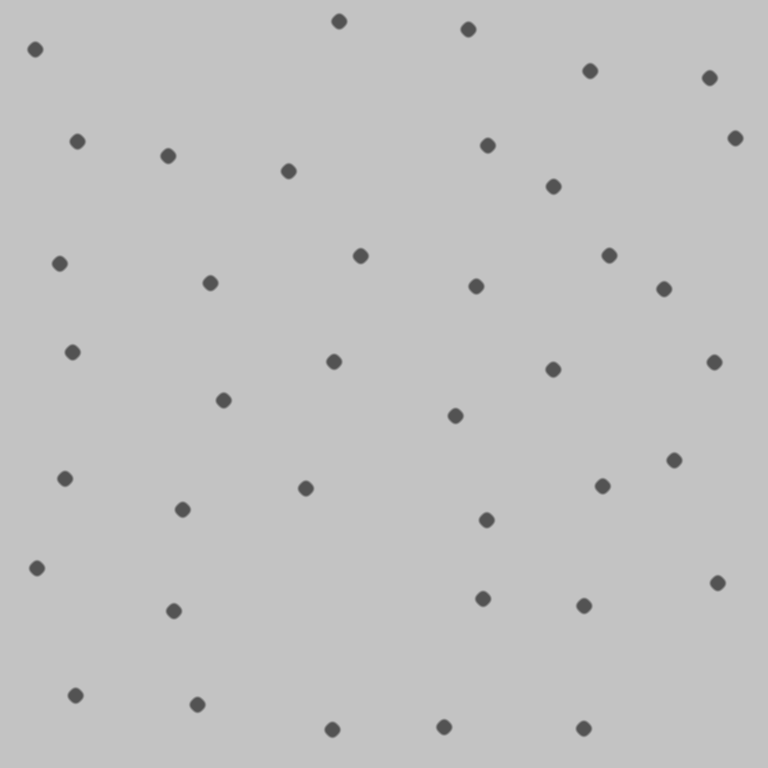
This pattern is drawn by a WebGL 2 fragment shader. Its source:

```glsl
#version 300 es
precision highp float;
// Draws small dark grey dots scattered sparsely and evenly over a light grey ground.

uniform vec2 u_resolution;
out vec4 fragColor;

const vec3 GROUND = vec3(0.765);
const vec3 DOT = vec3(0.325);
const vec2 GRID = vec2(6.0, 7.0);      // cells across the canvas
const float JITTER = 0.68;             // share of a cell a dot may roam
const float GAP_CHANCE = 0.07;         // share of cells left empty
const float DOT_RADIUS = 0.0098;
const float CORNER_BULGE = 0.0004;     // slight swelling along the axes
const float EDGE_SOFTNESS = 0.0023;

// Three random values in 0..1 for one cell
vec3 hash3(vec2 cell) {
    vec3 q = fract(cell.xyx * vec3(0.1031, 0.1030, 0.0973) + 0.37);
    q += dot(q, q.yxz + 33.33);
    return fract((q.xxy + q.yzz) * q.zyx);
}

// Signed distance to a nearly round dot
float dotDistance(vec2 offset, float radius, float bulge) {
    float angle = atan(offset.y, offset.x + 1e-6);
    return length(offset) - radius - bulge * cos(4.0 * angle);
}

// Coverage of the single jittered dot in the cell holding p
float scatteredDots(vec2 p, vec2 grid, float softness) {
    vec2 cell = floor(p * grid);
    vec3 rnd = hash3(cell + 11.0);
    vec2 center = (cell + 0.5 + JITTER * (rnd.xy - 0.5)) / grid;
    float d = dotDistance(p - center, DOT_RADIUS, CORNER_BULGE);
    float present = step(GAP_CHANCE, rnd.z);
    return present * (1.0 - smoothstep(-softness, softness, d));
}

void main() {
    float side = min(u_resolution.x, u_resolution.y);
    vec2 p = gl_FragCoord.xy / side;
    float softness = max(EDGE_SOFTNESS, 0.75 / side);
    float coverage = scatteredDots(p, GRID, softness);
    fragColor = vec4(mix(GROUND, DOT, coverage), 1.0);
}
```
